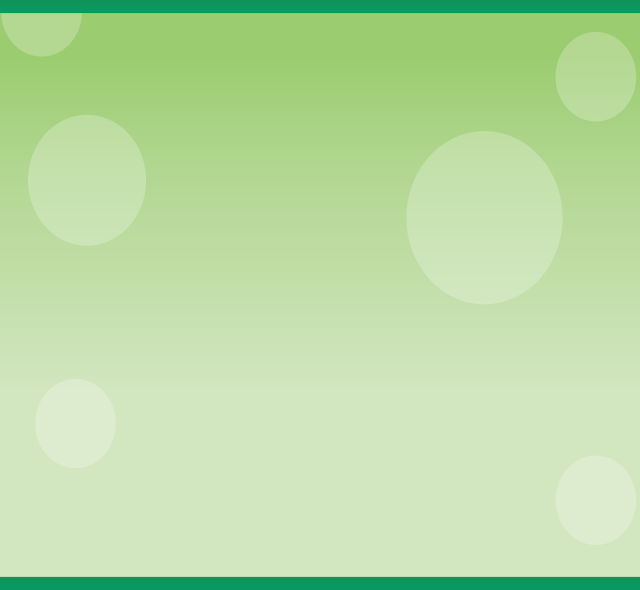
Give the GLSL for this background, as a Shadertoy shader.

```glsl
// Draws a soft green vertical gradient with pale translucent ovals between two dark green bars.

const vec3 LEAF = vec3(0.612, 0.800, 0.440);
const vec3 MEADOW = vec3(0.690, 0.840, 0.560);
const vec3 MIST = vec3(0.822, 0.900, 0.752);
const vec3 BAR_DARK = vec3(0.070, 0.570, 0.340);
const vec3 BAR_LIGHT = vec3(0.015, 0.610, 0.390);

const float BAR_HEIGHT = 0.0222;
const float OVAL_STRETCH = 1.203; // vertical over horizontal radius, in canvas fractions
const float OVAL_OPACITY = 0.24;

// Linear ramp from 0 at a to 1 at b
float ramp(float a, float b, float x) {
    return clamp((x - a) / (b - a), 0.0, 1.0);
}

// Leaf green at the top fading to pale mist; depth runs downwards
vec3 backdrop(float depth) {
    vec3 color = mix(LEAF, MEADOW, ramp(0.10, 0.275, depth));
    return mix(color, MIST, ramp(0.275, 0.66, depth));
}

// Coverage of an upright oval: xy is its centre, z its horizontal radius
float ovalMask(vec2 p, vec3 oval, vec2 resolution) {
    vec2 radii = oval.z * vec2(1.0, OVAL_STRETCH);
    vec2 q = (p - oval.xy) / radii;
    float slope = max(length(q / (radii * resolution)), 1e-5);
    float pixelsOut = length(q) * (length(q) - 1.0) / slope;
    return clamp(0.5 - pixelsOut, 0.0, 1.0);
}

// Coverage of the bars along the top and bottom edges
float barMask(float depth, float height) {
    float edgeDistance = min(depth, 1.0 - depth);
    return clamp(0.5 + (BAR_HEIGHT - edgeDistance) * height, 0.0, 1.0);
}

// Each bar brightens downwards
vec3 barColor(float depth) {
    float start = depth < 0.5 ? 0.0 : 1.0 - BAR_HEIGHT;
    return mix(BAR_DARK, BAR_LIGHT, ramp(start, start + BAR_HEIGHT, depth));
}

void mainImage(out vec4 fragColor, in vec2 fragCoord) {
    vec2 p = fragCoord / iResolution.xy;
    p.y = 1.0 - p.y;

    vec3 ovals[6] = vec3[6](
        vec3(0.065, 0.020, 0.063),
        vec3(0.931, 0.130, 0.063),
        vec3(0.136, 0.3055, 0.0922),
        vec3(0.757, 0.369, 0.122),
        vec3(0.118, 0.718, 0.063),
        vec3(0.931, 0.848, 0.063)
    );

    vec3 color = backdrop(p.y);
    for (int i = 0; i < 6; i++) {
        float cover = ovalMask(p, ovals[i], iResolution.xy);
        color = mix(color, vec3(1.0), OVAL_OPACITY * cover);
    }

    color = mix(color, barColor(p.y), barMask(p.y, iResolution.y));
    fragColor = vec4(color, 1.0);
}
```
